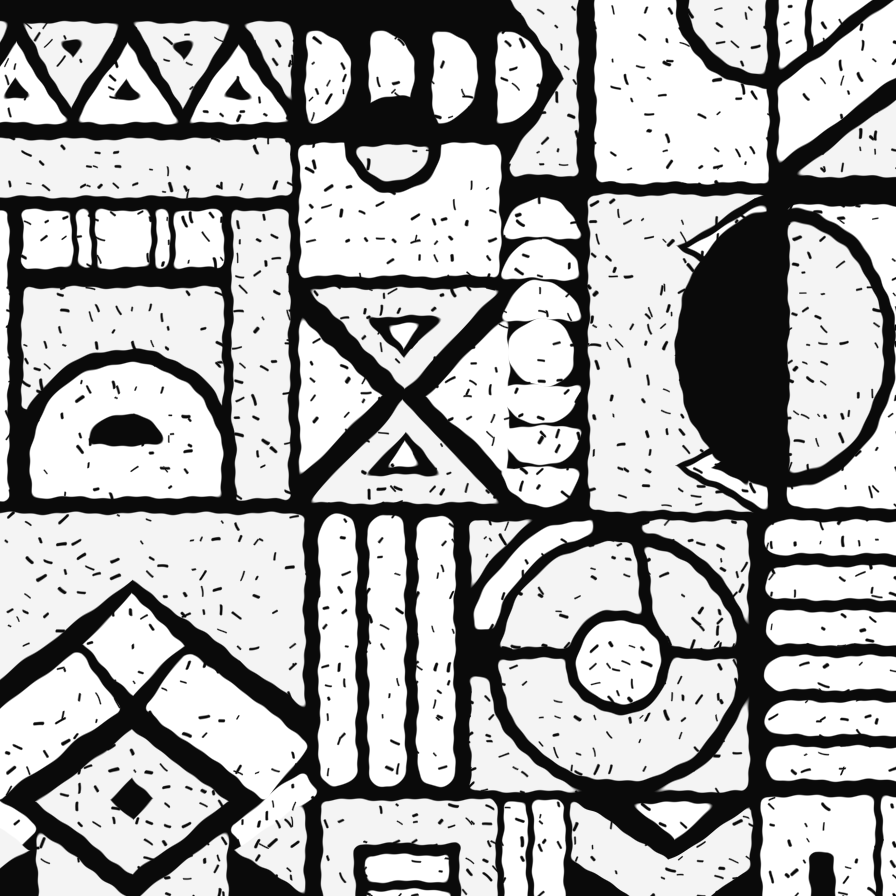
This pattern is drawn by a three.js fragment shader. Its source:

```glsl
// Block-print patchwork: black ink grid, pale geometric tiles and carved nicks.
varying vec2 vUv;
const float INK = .04, PALE = .957, PAPER = 1.;

float hash(vec2 p) { return fract(sin(dot(p, vec2(127.1, 311.7))) * 43758.5); }
float cut(float a, float b) { // soft-cornered intersection
  float h = max(.8 - abs(a - b), 0.);
  return max(a, b) + h * h * .3;
}
float box(vec2 p, float l, float t, float r, float b, float k) {
  vec2 h = .5 * vec2(r - l, b - t), q = abs(p - vec2(l, t) - h) - h + k;
  return length(max(q, 0.)) + min(max(q.x, q.y), 0.) - k;
}
float oval(vec2 p, vec2 r) { return (length(p / r) - 1.) * min(r.x, r.y); }
float wedge(vec2 p, float x, float y, float h, float w) {
  vec2 q = vec2(abs(p.x - x), (p.y - y) * sign(h));
  return cut(q.y - abs(h), dot(q, normalize(vec2(abs(h), -w))));
}
void paint(inout float t, float d, float shade) { t = mix(shade, t, smoothstep(-.1, .1, d)); }
void plate(inout float t, vec2 p, float l, float u, float r, float b, float shade) {
  paint(t, box(p, l, u, r, b, .7), shade);
}
// Frieze, posts, doorway
void drawHouse(vec2 p, inout float t) {
  vec2 up = vec2(mod(p.x + 4.25, 11.9) - 5.95, p.y), down = vec2(5.95 - abs(up.x), p.y);
  float edge = p.x - 31.3;
  paint(t, cut(wedge(up, 0., 4.6, 8.6, 5.6), edge), PAPER);
  paint(t, cut(wedge(down, 0., 11.6, -9.2, 5.4), edge), PALE);
  paint(t, max(min(wedge(up, 0., 8.4, 2.2, 1.6), wedge(down, 0., 6.3, -1.9, 1.5)), edge + 2.3), INK);
  plate(t, p, -2., 14.9, 31.2, 21.1, PALE);
  plate(t, p, 24.9, 22.5, 31., 53.5, PALE);
  plate(t, p, -2., 22.4, .9, 53.8, PAPER);
  float gaps = abs(abs(abs(p.x - 13.2) - 4.2) - 1.);
  paint(t, cut(box(p, 2.4, 22.5, 23.9, 28.7, .7), .3 - gaps), PAPER);
  plate(t, p, 2.4, 30.8, 23.9, 44., PALE);
  float arch = box(p, 3.3, 38.9, 23.8, 62., 10.2);
  paint(t, arch - 1.5, INK);
  paint(t, cut(arch, p.y - 53.3), PAPER);
  paint(t, cut(length(p - vec2(13.4, 48.5)) - 4.2, p.y - 47.7), INK);
}
// Half moons, bowl, hourglass, beads
void drawCentre(vec2 p, inout float t) {
  plate(t, p, 54.5, -2., 61.9, 18.8, PALE);
  paint(t, wedge(p.yx, 8.5, 60.5, -7., 10.5), INK);
  for (float x = 32.8; x < 54.; x += 6.8) paint(t, cut(oval(p - vec2(x, 8.2), vec2(4.9, 5)), x - p.x), PAPER);
  plate(t, p, 32.1, 15.4, 53.6, 29.6, PAPER);
  float bowl = length(p - vec2(42.2, 15.4)) - 5.2;
  paint(t, bowl, INK);
  paint(t, cut(bowl + 1.2, 15.6 - p.y), PALE);
  vec2 m = abs(p - vec2(43.3, 42.4)), b = vec2(p.x - 58., abs(p.y - 37.8));
  paint(t, wedge(m, 0., .6, 10.9, 10.3), PALE);
  paint(t, wedge(m.yx, 0., 2.3, 8.9, 8.6), PAPER);
  paint(t, wedge(m, 0., 4., 4.5, 4.2), INK);
  paint(t, wedge(m, 0., 4.9, 2.8, 1.8), PAPER);
  paint(t, length(b) - 3.6, PAPER);
  for (float y = 3.5; y < 13.; y += 4.4) paint(t, cut(length(b - vec2(0, y)) - 4.2, y - b.y), PAPER);
}
// Sun, road, fangs, half oval
void drawRight(vec2 p, inout float t) {
  plate(t, p, 63.8, -2., 82.3, 19.6, PAPER);
  float sun = length(p - vec2(82.2, -.5)) - 9.9;
  paint(t, max(sun, p.x - 83.), INK);
  paint(t, cut(sun + 1.4, p.x - 82.1), PALE);
  float field = box(p, 83.4, -2., 98., 18.9, .7), slope = dot(p, vec2(.6, .8));
  paint(t, cut(field, max(slope - 56.2, .35 - abs(p.x - 86.7))), PAPER);
  paint(t, cut(field, abs(slope - 60.8) - 3.4), PAPER);
  paint(t, cut(field, 66.1 - slope), PALE);
  plate(t, p, 63.1, 20.9, 82.3, 54.8, PALE);
  for (float y = 26.4; y < 51.; y += 11.8) {
    paint(t, wedge(p.yx, y, 72.4, 10.2, 6.), INK);
    paint(t, wedge(p.yx, y, 73.6, 8.6, 4.7), PAPER);
    paint(t, wedge(p.yx, y, 76.3, 3.9, 2.1), INK);
  }
  plate(t, p, 84.4, 22., 98., 54.4, PAPER);
  vec2 q = p - vec2(84.2, 37.3);
  paint(t, oval(q, vec2(11.8, 15)), INK);
  paint(t, cut(oval(q, vec2(10.5, 13.5)), .3 - q.x), PALE);
}
// Mirrored gable
void drawGable(vec2 p, inout float t) {
  vec2 m = vec2(abs(p.x - 14.2), p.y);
  mat2 turn = mat2(.8, -.6, .6, .8);
  vec2 s = turn * m, w = m * turn;
  paint(t, cut(box(p, -2., 55., 32.6, 76.5, .7), s.y - 49.7), PALE);
  paint(t, dot(abs(m - vec2(0, 69.1)), vec2(.7)) - 3.8, PAPER);
  plate(t, s, 46.5, 52.2, 63., 60., PAPER);
  paint(t, dot(abs(m - vec2(0, 86)), vec2(.6, .8)) - 6.2, PALE);
  paint(t, dot(abs(m - vec2(0, 85.6)), vec2(.7)) - 1.6, INK);
  paint(t, cut(box(m, -1., 80., 10.2, 98., .7), 77.2 - w.y), PALE);
  plate(t, w, -45., 77., -35., 80., PAPER);
  paint(t, wedge(m.yx, 91., 11., 7.5, 5.), PALE);
}
// Pillars, slats, wheel, bottom row
void drawLower(vec2 p, inout float t) {
  for (float x = 34.2; x < 45.; x += 5.25) paint(t, box(p, x, 55.2, x + 4., 84.2, 1.8), PAPER);
  for (float y = 55.8; y < 81.; y += 4.84) paint(t, box(p, 82., y, 98., y + 3.6, 1.7), PAPER);
  vec2 q = p - vec2(66.3, 70.9);
  float r = length(q), level = abs(q.y + .9), corner = max(q.x, q.y);
  float frame = cut(box(p, 50.4, 55.8, 80.2, 84.8, .7), 2.6 - min(level, abs(q.x)));
  paint(t, cut(frame, (corner < 0. ? 17.5 : 14.2) - r), PALE);
  paint(t, cut(frame, max(abs(r - 15.1) - 1.2, corner)), PAPER);
  float spokes = min(level, max(abs(q.x - 4. - .15 * q.y), q.y));
  paint(t, min(cut(abs(r - 9.2) - 3.6, .6 - spokes), box(p, 34.5, 85.7, 53.2, 98., .7)), PALE);
  plate(t, p, 38., 90.4, 49.3, 98., INK);
  float lids = cut(box(p, 39.2, 91.6, 48.2, 98., .7), .45 - abs(p.y - 94.9));
  float posts = cut(box(p, 53.9, 85.8, 60.5, 98., .7), .35 - abs(p.x - 56.8));
  paint(t, min(r - 4.5, min(lids, posts)), PAPER);
  float vee = abs(p.y + .65 * abs(p.x - 71.6) - 95.5) - 3.3;
  paint(t, cut(box(p, 61.2, 85.5, 80.5, 98., .7), vee), PALE);
  paint(t, wedge(p, 72.2, 90., -4., 4.6), PAPER);
  paint(t, cut(box(p, 81.6, 85.3, 98., 98., .7), .4 - abs(p.x - 94.1)), PAPER);
  plate(t, p, 86.8, 91.2, 89.4, 98., INK);
}
float nicks(vec2 p, float size) { // cellular dashes
  vec2 id = floor(p / size), q = p - (id + .35 + .3 * vec2(hash(id), hash(id + 7.))) * size;
  float a = 1.6 * hash(id + 13.) + sin(id.x * .4 + id.y * .3), reach = .1 + .4 * hash(id + 19.);
  q *= mat2(cos(a), sin(a), -sin(a), cos(a));
  q.x -= clamp(q.x, -reach, reach);
  return length(q) + step(.4, hash(id + 29.)) - .07 - .1 * hash(id + 37.);
}
void main() {
  vec2 p = vec2(vUv.x, 1. - vUv.y) * 96.; // y runs down
  p += .13 * sin(p.yx * .9 + sin(p * .5)) + .06 * sin(p.yx * 2.7 + p);
  float t = INK;
  drawHouse(p, t); drawCentre(p, t); drawRight(p, t); drawGable(p, t); drawLower(p, t);
  paint(t, min(nicks(p, 1.9), nicks(p + 5.3, 2.7)), INK);
  gl_FragColor = vec4(vec3(t), 1.);
}
```
